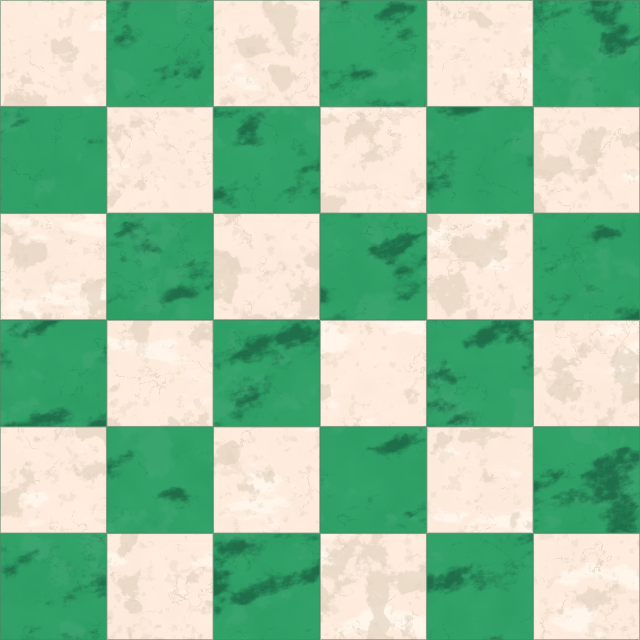
This pattern is drawn by a WebGL 2 fragment shader. Its source:

```glsl
#version 300 es
precision highp float;

#define TILES 6.0
#define JOINT_HALF_WIDTH 0.003
#define CLOUD_SCALE 3.6
#define VEIN_SCALE 3.2
#define VEIN_WIDTH 0.016
#define CREAM vec3(0.995, 0.922, 0.865)
#define CREAM_STAIN vec3(0.865, 0.805, 0.725)
#define CREAM_BLOOM vec3(1.0, 0.968, 0.925)
#define GREEN vec3(0.185, 0.628, 0.403)
#define GREEN_STAIN vec3(0.105, 0.400, 0.270)
#define GREEN_BLOOM vec3(0.275, 0.660, 0.470)
#define JOINT vec3(0.32, 0.50, 0.40)

uniform vec2 u_resolution;
out vec4 fragColor;

float hash(vec2 p) {
    vec3 q = fract(p.xyx * vec3(0.1031, 0.1030, 0.0973));
    q += dot(q, q.yzx + 33.33);
    return fract((q.x + q.y) * q.z);
}

float noise(vec2 p) {
    vec2 i = floor(p), f = fract(p);
    f = f * f * (3.0 - 2.0 * f);
    return mix(mix(hash(i), hash(i + vec2(1, 0)), f.x),
               mix(hash(i + vec2(0, 1)), hash(i + vec2(1, 1)), f.x), f.y);
}

float fbm(vec2 p) {
    float sum = 0.0, gain = 0.5;
    for (int octave = 0; octave < 6; octave++) {
        sum += gain * noise(p);
        p = mat2(1.6, 1.2, -1.2, 1.6) * p + 17.3;
        gain *= 0.54;
    }
    return sum * 0.94;
}

// Thin broken line along the middle contour of the noise
float vein(vec2 p) {
    float contour = abs(fbm(p) - 0.5);
    float broken = smoothstep(0.46, 0.62, fbm(p * 1.3 + 41.0));
    return (1.0 - smoothstep(0.0, VEIN_WIDTH, contour)) * broken;
}

// Pale stone: beige ragged stains, fine veins, chalky streaks
vec3 creamMarble(vec2 p, float wear) {
    float cloud = fbm(p * CLOUD_SCALE);
    float edge = 0.63 - 0.06 * wear;
    float stain = smoothstep(edge, edge + 0.07, cloud);
    float speck = smoothstep(0.60, 0.72, fbm(p * 13.0 + 9.0));
    float bloom = smoothstep(0.61, 0.72, fbm(p * vec2(1.8, 4.2) + 63.0));
    vec3 color = CREAM + 0.022 * (fbm(p * 5.0 + 27.0) - 0.5);
    color = mix(color, CREAM_BLOOM, 0.85 * bloom);
    color = mix(color, CREAM_STAIN, 0.55 * stain);
    color = mix(color, CREAM_STAIN, 0.60 * vein(p * VEIN_SCALE + 5.0));
    return mix(color, CREAM_STAIN, 0.30 * speck);
}

// Green stone: dark smoky drifts slanting upward, faint light clouds
vec3 greenMarble(vec2 p, float wear) {
    vec2 slanted = vec2(p.x + 0.35 * p.y, p.y - 0.30 * p.x);
    float drift = fbm(slanted * vec2(2.1, 4.3) + 11.0);
    float grain = fbm(p * 15.0 + 31.0);
    float edge = 0.64 - 0.08 * wear;
    float stain = smoothstep(edge - 0.04, edge + 0.20, drift + 0.25 * (grain - 0.5));
    float bloom = smoothstep(0.58, 0.72, fbm(p * CLOUD_SCALE + 71.0));
    vec3 color = GREEN + 0.035 * (fbm(p * 4.0 + 53.0) - 0.5);
    color = mix(color, GREEN_BLOOM, 0.45 * bloom);
    color = mix(color, GREEN_STAIN, 0.85 * stain);
    return mix(color, GREEN_STAIN, 0.22 * vein(slanted * VEIN_SCALE + 19.0));
}

void main() {
    vec2 grid = gl_FragCoord.xy / u_resolution * TILES;
    vec2 cell = floor(grid), local = fract(grid);
    vec2 pixel = TILES / u_resolution;

    // Each tile is cut from a different part of the stone
    vec2 cut = local + 23.0 * vec2(hash(cell + 3.7), hash(cell + 58.1));
    float wear = hash(cell + 91.3);

    // Smooth checker with green at the lower left
    vec2 border = min(local, 1.0 - local);
    vec2 side = (1.0 - 2.0 * mod(cell, 2.0)) * clamp(2.0 * border / pixel, 0.0, 1.0);
    float greenMask = 0.5 + 0.5 * side.x * side.y;
    vec3 color = mix(creamMarble(cut, wear), greenMarble(cut, wear), greenMask);

    // Hairline joint
    vec2 gap = 1.0 - smoothstep(vec2(JOINT_HALF_WIDTH), JOINT_HALF_WIDTH + pixel, border);
    color = mix(color, JOINT, 0.6 * max(gap.x, gap.y));

    fragColor = vec4(color, 1.0);
}
```
